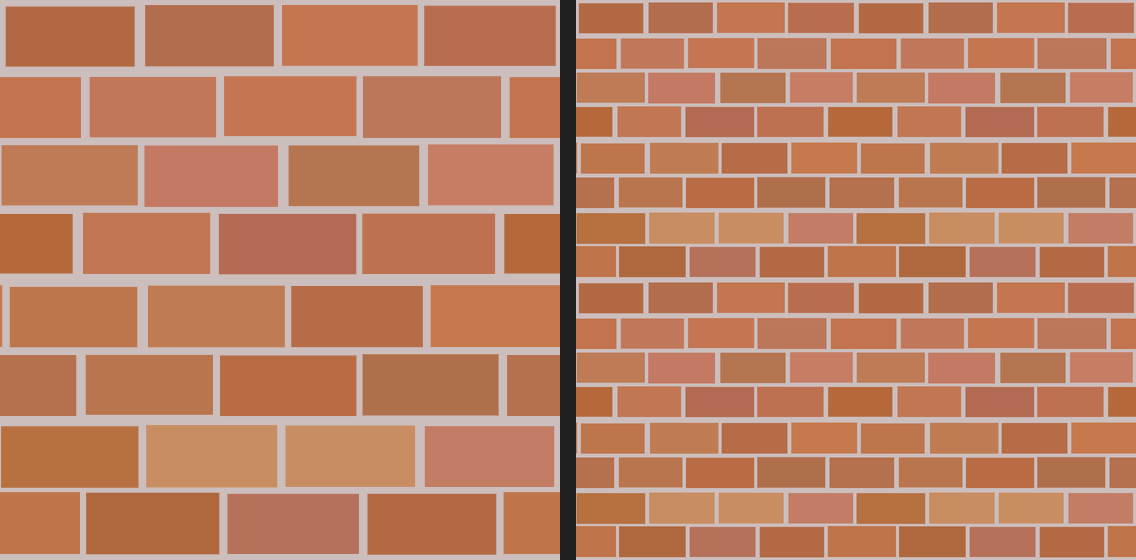
Left, the tile; right, the same tile 2 across and 2 down.
Reproduce this pattern procedurally as a three.js fragment shader.

```glsl
// Running-bond brick wall: flat, sharp-cornered bricks in pale mortar.
// Hashed joints give each brick its own width, height and place; hashed
// colour axes give its tint. Hash ids wrap, so the wall tiles.

varying vec2 vUv;

const vec2 GRID = vec2(4.0, 8.0);       // bricks across, courses up
const float EVEN_SHIFT = 0.57;          // course shifts, in brick pitches
const float ODD_SHIFT = 0.012;
const float SHIFT_JITTER = 0.025;
const float JOINT_JITTER = 0.027;       // sideways wander of upright joints
const float JOINT_HALF = 0.030;         // half width of upright joints
const float JOINT_HALF_JITTER = 0.009;
const float BED_HALF = 0.066;           // half height of beds, in courses
const float BED_HALF_JITTER = 0.014;
const float COURSE_JITTER = 0.025;      // vertical wander of a whole course
const float SOFT = 0.001;               // edge smoothing, in canvas units

const vec3 MORTAR = vec3(0.80, 0.745, 0.74);
const vec3 CLAY = vec3(0.73, 0.445, 0.305);
const vec3 LIGHT_AXIS = vec3(0.045, 0.037, 0.030);
const vec3 BROWN_AXIS = vec3(-0.015, 0.016, 0.0);
const vec3 PINK_AXIS = vec3(0.008, 0.004, 0.065);
const vec3 PALE_CLAY = vec3(0.787, 0.553, 0.383);
const vec2 PALE_PAIR = vec2(1.0, 1.0);  // left brick of the pale pair

float hash(vec2 p, float salt) {
  return fract(sin(dot(p, vec2(127.1, 311.7)) + salt * 74.7) * 43758.5);
}

// Hash from -1 to 1, wrapped to the grid
float vary(vec2 id, float salt) {
  return 2.0 * hash(mod(id, GRID), salt) - 1.0;
}

float jointCentre(vec2 id) {
  return id.x + JOINT_JITTER * vary(id, 1.0);
}

float jointHalf(vec2 id) {
  return JOINT_HALF + JOINT_HALF_JITTER * vary(id, 2.0);
}

float courseShift(float row) {
  float bond = mod(row, 2.0) < 0.5 ? EVEN_SHIFT : ODD_SHIFT;
  return bond + SHIFT_JITTER * vary(vec2(0.0, row), 3.0);
}

vec3 brickColor(vec2 id) {
  vec2 wrapped = mod(id, GRID);
  bool pale = wrapped.y == PALE_PAIR.y
    && (wrapped.x == PALE_PAIR.x || wrapped.x == PALE_PAIR.x + 1.0);
  if (pale) return PALE_CLAY;
  return CLAY + LIGHT_AXIS * vary(id, 4.0)
    + BROWN_AXIS * vary(id, 5.0) + PINK_AXIS * vary(id, 6.0);
}

// Distance inside the brick in canvas units, negative in the mortar
float brickInside(vec2 p, vec2 id) {
  vec2 next = id + vec2(1.0, 0.0);
  float left = jointCentre(id) + jointHalf(id);
  float right = jointCentre(next) - jointHalf(next);
  float lift = COURSE_JITTER * vary(vec2(0.0, id.y), 7.0);
  float bottom = id.y + lift + BED_HALF + BED_HALF_JITTER * vary(id, 8.0);
  float top = id.y + 1.0 + lift - BED_HALF - BED_HALF_JITTER * vary(id, 9.0);
  vec2 inside = min(p - vec2(left, bottom), vec2(right, top) - p) / GRID;
  return min(inside.x, inside.y);
}

void main() {
  vec2 p = vUv * GRID;
  p.x -= courseShift(floor(p.y));

  // Step to the neighbour where a wandering joint crosses the cell border
  vec2 id = floor(p);
  if (p.x < jointCentre(id)) id.x -= 1.0;
  else if (p.x > jointCentre(id + vec2(1.0, 0.0))) id.x += 1.0;

  float cover = smoothstep(-SOFT, SOFT, brickInside(p, id));
  gl_FragColor = vec4(mix(MORTAR, brickColor(id), cover), 1.0);
}
```
